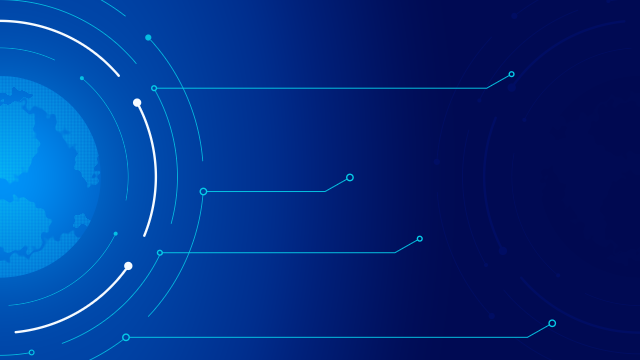
This background is drawn by a Shadertoy shader. Its source:

```glsl
const vec3 CYAN = vec3(0.02, 0.80, 0.91);
const vec3 FAINT_BLUE = vec3(0.0, 0.06, 0.43);

// Ring arcs: radius, capped start angle, end angle (degrees)
const vec3 ARCS[14] = vec3[14](
    vec3(0.356, 50.3, -10.5), vec3(0.358, 98.0, 65.0), vec3(0.358, -26.2, -86.0),
    vec3(0.433, 28.4, -22.2), vec3(0.433, 98.0, 40.4), vec3(0.434, -34.8, -84.2),
    vec3(0.493, 29.8, -15.2), vec3(0.492, 98.0, 39.8), vec3(0.494, -25.4, -69.5),
    vec3(0.496, -79.8, -98.0), vec3(0.565, 43.2, 4.5), vec3(0.566, -4.2, -43.2),
    vec3(0.566, 72.0, 52.1), vec3(0.567, -52.0, -72.0));

// Circuit traces: start point, elbow x, node radius
const vec4 TRACES[4] = vec4[4](
    vec4(0.428, 0.755, 1.352, 0.0065), vec4(0.565, 0.468, 0.903, 0.0088),
    vec4(0.444, 0.298, 1.097, 0.0065), vec4(0.350, 0.063, 1.465, 0.0088));

float coverage(float dist, float halfWidth) {
    return clamp((halfWidth - dist) * iResolution.y + 0.5, 0.0, 1.0);
}

float segmentDistance(vec2 p, vec2 a, vec2 b) {
    vec2 ab = b - a;
    return length(p - a - ab * clamp(dot(p - a, ab) / dot(ab, ab), 0.0, 1.0));
}

vec2 onRing(float radius, float angle) {
    return radius * vec2(cos(radians(angle)), sin(radians(angle)));
}

// Thin arcs in x, heavy arcs in y, both with round caps
vec2 ringArcs(vec2 q) {
    float angle = degrees(atan(q.y, q.x));
    vec2 cover = vec2(0.0);
    for (int i = 0; i < 14; i++) {
        vec3 arc = ARCS[i];
        bool heavy = abs(arc.x - 0.433) < 0.01;
        float dist = length(q - onRing(arc.x, clamp(angle, arc.z, arc.y)));
        float capDist = length(q - onRing(arc.x, arc.y));
        float halfWidth = heavy ? 0.0033 : arc.x < 0.4 ? 0.0007 : 0.0011;
        float capRadius = heavy ? 0.0115 : arc.x < 0.5 ? 0.0055 : 0.0085;
        float shape = max(coverage(dist, halfWidth), coverage(capDist, capRadius));
        cover = max(cover, heavy ? vec2(0.0, shape) : vec2(shape, 0.0));
    }
    return cover;
}

float blob(vec2 q, vec2 centre, vec2 radii) {
    return 1.0 - length((q - centre) / radii);
}

// Continents with ragged coasts, relative to the globe centre
float landMask(vec2 q) {
    vec2 w = q + 0.009 * sin(q.yx * vec2(71.0, 83.0) + 1.5 * sin(q * 107.0))
               + 0.004 * sin(q.yx * 231.0 + 2.0);
    float r = length(w);
    float land = blob(w, vec2(0.02, 0.105), vec2(0.085, 0.115));
    land = max(land, blob(w, vec2(0.04, -0.135), vec2(0.095, 0.075)));
    land = max(land, blob(w, vec2(0.245, 0.055), vec2(0.033, 0.075)));
    land = max(land, blob(w, vec2(0.222, -0.122), vec2(0.022, 0.026)));
    land = max(land, min((r - 0.215) * 8.0, (w.y - 0.07) * 8.0));
    land = max(land, min((r - 0.225) * 8.0, (-0.16 - w.y) * 8.0));
    land = min(land, -blob(w, vec2(0.02, 0.222), vec2(0.07, 0.014)));
    return smoothstep(-0.02, 0.06, land) * coverage(length(q), 0.28);
}

// Deep blue falloff with a bright hub
vec3 backdrop(vec2 q) {
    float reach = length(q * vec2(1.0, 0.65));
    vec3 c = mix(vec3(0.0, 0.255, 0.64), vec3(0.0, 0.15, 0.52), smoothstep(0.4, 0.95, reach));
    c = mix(c, vec3(0.0, 0.04, 0.325), smoothstep(0.72, 1.3, reach));
    return c + vec3(0.0, 0.29, 0.28) * exp(-dot(q, q) * 11.0);
}

void mainImage(out vec4 fragColor, in vec2 fragCoord) {
    vec2 p = fragCoord / iResolution.y;
    float aspect = iResolution.x / iResolution.y;
    vec2 hub = vec2(0.0, 0.509);
    vec2 q = p - hub;
    vec3 color = backdrop(q);

    // Faint turned copy on the right
    vec2 turned = vec2(aspect, 0.509) - p;
    vec2 ghost = ringArcs(turned);
    color = mix(color, FAINT_BLUE, 0.6 * max(ghost.x, ghost.y));
    color = mix(color, vec3(0.0, 0.025, 0.30), 0.35 * landMask(turned));

    // Globe with dotted land
    float globe = coverage(length(q), 0.28);
    color += globe * vec3(0.0, 0.03, 0.05);
    float dots = 0.5 + 0.3 * sin(q.x * 690.0) + 0.2 * sin(q.y * 690.0);
    vec3 landColor = mix(vec3(0.03, 0.73, 0.95), vec3(0.02, 0.55, 0.88), length(q) / 0.28);
    color = mix(color, landColor, landMask(q) * mix(0.4, 0.9, dots));

    // Orbit arcs
    vec3 beneath = color;
    vec2 arcs = ringArcs(q);
    color = mix(color, CYAN, 0.9 * arcs.x);
    color = mix(color, vec3(0.96, 0.98, 1.0), arcs.y);

    // Circuit traces, then hollow nodes at both ends
    float nodes = coverage(abs(length(q - onRing(0.496, -79.8)) - 0.0065), 0.0015);
    float cores = coverage(length(q - onRing(0.496, -79.8)), 0.0065);
    for (int i = 0; i < 4; i++) {
        vec4 trace = TRACES[i];
        vec2 elbow = vec2(trace.z, trace.y);
        vec2 tip = elbow + vec2(0.069, 0.039);
        float line = min(segmentDistance(p, trace.xy, elbow), segmentDistance(p, elbow, tip));
        color = mix(color, CYAN, 0.92 * coverage(line, 0.0014));
        float nodeDist = min(length(p - trace.xy), length(p - tip));
        cores = max(cores, coverage(nodeDist, trace.w));
        nodes = max(nodes, coverage(abs(nodeDist - trace.w), 0.0019));
    }
    color = mix(color, beneath, cores);
    color = mix(color, CYAN, nodes);
    fragColor = vec4(color, 1.0);
}
```
